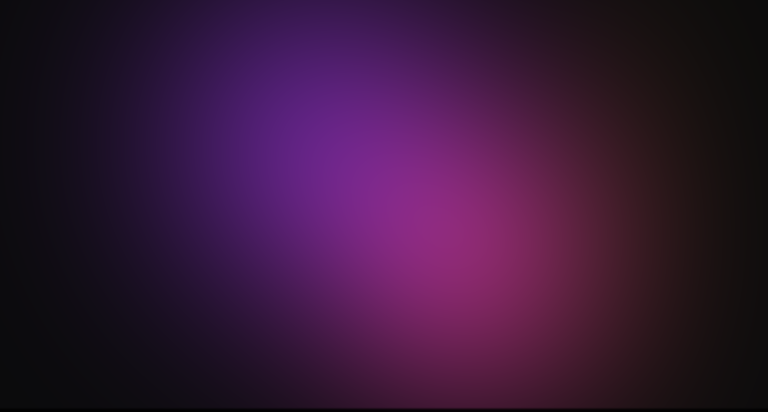
This background is drawn by a WebGL 1 fragment shader. Its source:

```glsl
precision highp float;
// A dark backdrop lit by soft overlapping glows: violet at upper left,
// rose at lower right and a faint brown haze beyond it.
// Each glow is an elliptical Gaussian, added in canvas fractions.

uniform vec2 u_resolution;

#define BASE_COLOR   vec3(0.040, 0.042, 0.044)
#define VIOLET_COLOR vec3(0.270, 0.080, 0.425)
#define VIOLET_POS   vec2(0.404, 0.659)
#define VIOLET_SIZE  vec2(0.163, 0.317)
#define ROSE_COLOR   vec3(0.420, 0.092, 0.275)
#define ROSE_POS     vec2(0.612, 0.366)
#define ROSE_SIZE    vec2(0.140, 0.295)
#define HAZE_COLOR   vec3(0.060, 0.035, 0.004)
#define HAZE_POS     vec2(0.810, 0.500)
#define HAZE_SIZE    vec2(0.110, 0.380)
#define EDGE_HEIGHT  0.009

// Elliptical Gaussian falloff, 1 at its center
float glow(vec2 p, vec2 center, vec2 size) {
    vec2 d = (p - center) / size;
    return exp(-0.5 * dot(d, d));
}

void main() {
    vec2 uv = gl_FragCoord.xy / u_resolution;

    // Layered light
    vec3 color = BASE_COLOR;
    color += VIOLET_COLOR * glow(uv, VIOLET_POS, VIOLET_SIZE);
    color += ROSE_COLOR * glow(uv, ROSE_POS, ROSE_SIZE);
    color += HAZE_COLOR * glow(uv, HAZE_POS, HAZE_SIZE);

    // Thin dark strip along the bottom
    color *= mix(0.12, 1.0, smoothstep(0.4 * EDGE_HEIGHT, 1.4 * EDGE_HEIGHT, uv.y));

    gl_FragColor = vec4(color, 1.0);
}
```
